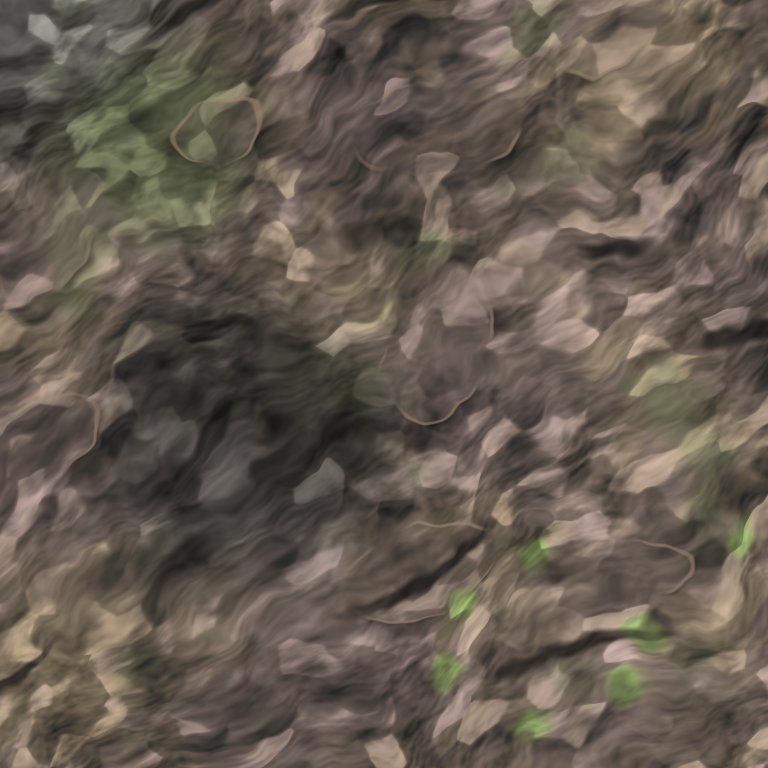
Write a Shadertoy shader that draws this texture.

```glsl
// Shaded forest floor: matted brown leaf litter with dark twigs, curled leaf rims and moss.

// Litter structure
const float GRAIN_ANGLE = 0.62;
const float BASE_TONE = 0.358;
const float BROAD_CONTRAST = 0.14;
const float FLAKE_CONTRAST = 0.17;
const float STREAK_CONTRAST = 0.17;
const float FIBRE_CONTRAST = 0.085;

// Scattered parts
const int TWIG_COUNT = 13;
const int LEAF_COUNT = 9;
const int TUFT_COUNT = 7;
const float RIM_WIDTH = 0.0022;

// Large patches
const vec2 HOLLOW_CENTER = vec2(0.31, 0.43);
const vec2 MOSS_CENTER = vec2(0.20, 0.81);
const vec2 GREY_CORNER = vec2(0.02, 0.97);

// Colours: tints multiply the tone
const vec3 ROSE_TINT = vec3(1.13, 0.98, 0.94);
const vec3 OCHRE_TINT = vec3(1.14, 1.01, 0.83);
const vec3 GREY_TINT = vec3(1.02, 1.00, 0.95);
const vec3 MOSS_TINT = vec3(0.97, 1.05, 0.76);
const vec3 TUFT_TINT = vec3(0.98, 1.20, 0.66);
const vec3 TWIG_COLOR = vec3(0.125, 0.115, 0.108);
const vec3 RIM_COLOR = vec3(0.62, 0.52, 0.44);

vec2 hash2(vec2 p) {
    vec3 q = fract(p.xyx * vec3(0.1031, 0.1030, 0.0973));
    q += dot(q, q.yzx + 33.33);
    return fract((q.xx + q.yz) * q.zy);
}

// Coordinates along and across a direction
vec2 alongAxis(vec2 p, float angle) {
    float c = cos(angle), s = sin(angle);
    return vec2(c * p.x + s * p.y, c * p.y - s * p.x);
}

float cornerSlope(vec2 cell, vec2 offset) {
    float a = 6.2832 * hash2(cell).x;
    return dot(vec2(cos(a), sin(a)), offset);
}

float gradientNoise(vec2 p) {
    vec2 i = floor(p), f = fract(p);
    vec2 u = f * f * f * (f * (f * 6.0 - 15.0) + 10.0);
    vec2 e = vec2(1.0, 0.0);
    float low = mix(cornerSlope(i, f), cornerSlope(i + e, f - e), u.x);
    float high = mix(cornerSlope(i + e.yx, f - e.yx), cornerSlope(i + 1.0, f - 1.0), u.x);
    return mix(low, high, u.y);
}

float fbm(vec2 p) {
    float sum = 0.0, amplitude = 1.0;
    for (int i = 0; i < 4; i++) {
        sum += amplitude * gradientNoise(p);
        p = alongAxis(p, 0.35) * 2.03 + 17.3;
        amplitude *= 0.5;
    }
    return sum;
}

// Soft-edged cells, each with its own tone and hue in -0.5..0.5
vec2 flakes(vec2 p) {
    vec2 cell = floor(p), sum = vec2(0.0);
    float total = 0.0;
    for (int y = -1; y <= 1; y++)
    for (int x = -1; x <= 1; x++) {
        vec2 id = cell + vec2(x, y);
        vec2 d = id + hash2(id) - p;
        float weight = exp(-16.0 * dot(d, d));
        sum += weight * (hash2(id + 71.0) - 0.5);
        total += weight;
    }
    return sum / max(total, 1e-6);
}

// Evenly spread positions
vec2 scatter(float i) {
    return fract(vec2(0.7549, 0.5698) * i + vec2(0.48, 0.43));
}

float patchMask(vec2 p, vec2 center, float radius) {
    return 1.0 - smoothstep(0.35 * radius, radius, length(p - center));
}

void mainImage(out vec4 fragColor, in vec2 fragCoord) {
    vec2 uv = fragCoord / iResolution.y;
    vec2 bend = vec2(fbm(uv * 3.0 + 4.0), fbm(uv * 3.0 + 31.0));
    vec2 ragged = vec2(gradientNoise(uv * 34.0), gradientNoise(uv * 34.0 + 9.0));
    vec2 warped = uv + 0.055 * bend + 0.004 * ragged;
    vec2 grain = alongAxis(warped, GRAIN_ANGLE);

    // Litter tone from broad shade down to fibres
    vec2 flake = flakes(grain * vec2(22.0, 36.0));
    float broad = fbm(uv * 3.2 + 12.0);
    float streak = fbm(grain * vec2(13.0, 30.0));
    float fibre = gradientNoise(grain * vec2(42.0, 115.0) + 3.0 * bend);
    float tone = BASE_TONE + BROAD_CONTRAST * broad + FLAKE_CONTRAST * flake.x
        + STREAK_CONTRAST * streak + FIBRE_CONTRAST * fibre;
    tone += 0.12 * smoothstep(0.15, 0.5, flake.x + 0.4 * streak);
    float hollow = patchMask(warped, HOLLOW_CENTER, 0.24);
    tone = max(tone * (1.0 - 0.35 * hollow), 0.09);

    // Hue drift, grey corner and moss
    float hue = smoothstep(-0.5, 0.6, 0.8 * gradientNoise(uv * 4.0 + 20.0) + 0.5 * flake.y);
    float grey = max(patchMask(warped, GREY_CORNER, 0.28), 0.7 * hollow);
    grey = max(grey, 1.0 - smoothstep(0.12, 0.32, tone));
    float moss = patchMask(warped, MOSS_CENTER, 0.19);
    moss = max(moss, 0.6 * smoothstep(0.25, 0.6, fbm(uv * 5.0 + 50.0)));
    vec3 tint = mix(mix(ROSE_TINT, OCHRE_TINT, hue), GREY_TINT, grey);
    tint = mix(tint, MOSS_TINT, 0.85 * moss);
    tone = mix(tone, 0.33 + 0.6 * (tone - 0.33), 0.7 * moss);

    // Small bright moss tufts towards the lower right
    for (int i = 0; i < TUFT_COUNT; i++) {
        vec2 center = vec2(0.48, 0.02) + vec2(0.5, 0.3) * scatter(float(i) + 40.0);
        float tuft = patchMask(warped + 0.012 * ragged, center, 0.035);
        tint = mix(tint, TUFT_TINT, 0.75 * tuft);
        tone += 0.05 * tuft;
    }
    vec3 color = tone * tint;

    // Curled leaves: smooth body, broken pale rim, shadow below
    for (int i = 0; i < LEAF_COUNT; i++) {
        float id = float(i);
        vec2 random = hash2(vec2(id, 8.0));
        vec2 q = alongAxis(uv + 0.045 * bend + 0.006 * ragged - scatter(id + 12.0), GRAIN_ANGLE + random.x - 0.5);
        float d = length(q * vec2(0.75, 1.3)) - mix(0.045, 0.085, random.y);
        float arc = smoothstep(0.0, 0.35, gradientNoise(q * 11.0 + 7.0 * id) + 0.12);
        float body = 1.0 - smoothstep(-0.004, 0.004, d);
        float shadow = exp(-max(d, 0.0) / 0.012) * (1.0 - body) * smoothstep(0.02, -0.03, q.y);
        color = mix(color, BASE_TONE * ROSE_TINT * (0.75 + 0.3 * random.x), 0.28 * body);
        color *= 1.0 - 0.5 * arc * shadow;
        float rim = 1.0 - smoothstep(0.3 * RIM_WIDTH, 1.6 * RIM_WIDTH, abs(d));
        color = mix(color, RIM_COLOR, 0.6 * arc * rim);
    }

    // Dark tapered twigs and cracks
    for (int i = 0; i < TWIG_COUNT; i++) {
        float id = float(i);
        vec2 random = hash2(vec2(id, 23.0)), shape = hash2(vec2(id, 57.0));
        vec2 q = alongAxis(uv + 0.06 * bend + 0.006 * ragged - scatter(id), GRAIN_ANGLE + 0.9 * (random.x - 0.6));
        float reach = mix(0.04, 0.17, random.y);
        float taper = 1.0 - smoothstep(0.3, 1.0, abs(q.x) / reach);
        float width = mix(0.005, 0.014, shape.x) * (0.4 + 0.6 * taper);
        float twig = taper * (1.0 - smoothstep(0.35 * width, 1.5 * width, abs(q.y)));
        color = mix(color, TWIG_COLOR * (1.0 + 0.5 * fibre), mix(0.5, 0.92, shape.y) * twig);
    }

    fragColor = vec4(clamp(color, 0.0, 1.0), 1.0);
}
```
